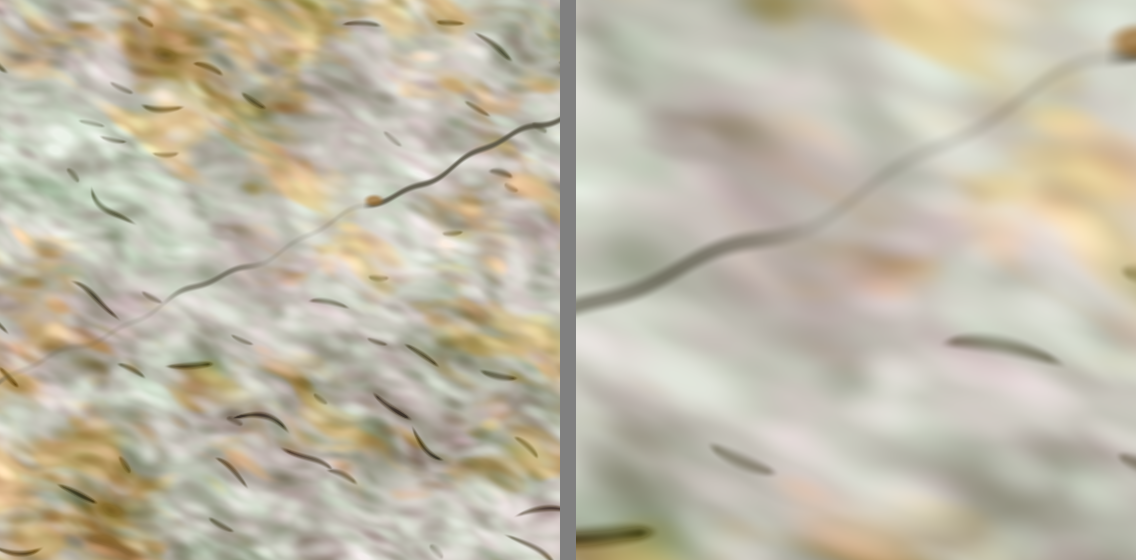
Left: the whole. Right: its middle third, enlarged.
This texture is drawn by a Shadertoy shader. Its source:

```glsl
// Weathered pale stone: slanted grains, ochre stains, dark slivers and a broken crack.
// Cellular blobs with random weights are layered at four scales for tone, warmth and
// tint; slivers are bent capsules scattered on a grid, the crack is a wavy line.

#define SLANT 0.38          // downward tilt of the grain, radians
#define STRETCH 2.1         // grain length over width
#define BRIGHTNESS 0.735
#define CONTRAST 1.05
#define WARMTH 1.0
#define TINT 0.045
#define SLIVER_CELLS 10.0
#define SLIVER_SHARE 0.5
#define SLIVER_DEPTH 0.75
#define CRACK_WIDTH 0.0038

const vec3 SHADOW = vec3(0.22, 0.21, 0.16);
const vec3 UMBER  = vec3(0.44, 0.42, 0.34);
const vec3 STONE  = vec3(0.60, 0.59, 0.53);
const vec3 GREY   = vec3(0.71, 0.70, 0.66);
const vec3 PALE   = vec3(0.82, 0.82, 0.78);
const vec3 CHALK  = vec3(0.94, 0.94, 0.92);
const vec3 OCHRE_SHIFT = vec3(0.075, 0.0, -0.12);
const vec3 RUST = vec3(0.60, 0.42, 0.18);

vec3 hash3(vec2 cell) {
    vec3 h = fract(cell.xyx * vec3(0.1031, 0.1030, 0.0973));
    h += dot(h, h.yxz + 33.33);
    return fract((h.xxy + h.yzz) * h.zyx);
}

// Point p in axes that run along and across a slope falling to the right
vec2 tilt(vec2 p, float angle) {
    float c = cos(angle), s = sin(angle);
    return vec2(c * p.x - s * p.y, s * p.x + c * p.y);
}

// Cellular noise: jittered soft blobs, each with three signed weights
vec3 blobs(vec2 p) {
    vec2 cell = floor(p);
    vec3 sum = vec3(0.0);
    for (int j = -1; j <= 1; j++)
    for (int i = -1; i <= 1; i++) {
        vec2 id = cell + vec2(i, j);
        vec2 d = p - id - hash3(id + 71.0).xy;
        float k = max(0.0, 1.0 - dot(d, d));
        sum += k * k * (2.0 * hash3(id + 13.0) - 1.0);
    }
    return sum;
}

vec3 grain(vec2 p, float angle, float frequency, float stretch) {
    vec2 q = tilt(p, angle) * frequency;
    return blobs(q / vec2(stretch, 1.0) + frequency * 3.7 + 50.0);
}

// Coverage of scattered thin dark slivers, tapered and slightly bent
float slivers(vec2 p) {
    vec2 q = tilt(p, SLANT) * SLIVER_CELLS + 40.0;
    float cover = 0.0;
    for (int j = -1; j <= 1; j++)
    for (int i = -1; i <= 1; i++) {
        vec2 id = floor(q) + vec2(i, j);
        vec3 place = hash3(id), form = hash3(id + 29.0);
        vec2 d = tilt(q - id - place.xy, (form.x - 0.5) * 0.9);
        float reach = mix(0.18, 0.62, form.y * form.y);
        d.y += (form.z - 0.5) * 0.9 * d.x * d.x;
        float along = clamp(abs(d.x) / reach, 0.0, 1.0);
        float width = 0.085 * (1.0 - 0.65 * along * along);
        float ink = 1.0 - smoothstep(0.0, width, abs(d.y));
        ink *= 1.0 - smoothstep(0.65, 1.0, along);
        float depth = step(place.z, SLIVER_SHARE) * mix(0.4, 1.0, form.y);
        cover = max(cover, ink * depth);
    }
    return cover;
}

// Rising crack, strong at the right and fading in and out at the left
float crack(vec2 p) {
    float path = 0.315 + 0.48 * p.x + 0.007 * sin(p.x * 23.0)
               + 0.004 * sin(p.x * 61.0 + 1.0);
    float away = abs(p.y - path) * 0.9;
    float right = smoothstep(0.64, 0.67, p.x);
    float left = 0.7 * smoothstep(0.1, 0.9, cos(14.0 * (p.x - 0.83)));
    float line = 1.0 - smoothstep(0.2 * CRACK_WIDTH, 2.0 * CRACK_WIDTH, away);
    return line * max(0.15, max(right, left));
}

vec3 stoneRamp(float t) {
    vec3 c = mix(SHADOW, UMBER, smoothstep(0.20, 0.42, t));
    c = mix(c, STONE, clamp((t - 0.42) / 0.17, 0.0, 1.0));
    c = mix(c, GREY, clamp((t - 0.59) / 0.11, 0.0, 1.0));
    c = mix(c, PALE, clamp((t - 0.70) / 0.12, 0.0, 1.0));
    return mix(c, CHALK, clamp((t - 0.82) / 0.15, 0.0, 1.0));
}

void mainImage(out vec4 fragColor, in vec2 fragCoord) {
    vec2 p = fragCoord / iResolution.y;
    vec2 w = p + 0.006 * sin(p.yx * vec2(31.0, 27.0) + 2.0 * sin(p * 17.0));

    // Four scales: x is tone, y is warmth, z is tint
    vec3 broad = grain(w, 0.1, 4.5, 1.4);
    vec3 patchy = grain(w, SLANT - 0.15, 14.0, 1.7);
    vec3 coarse = grain(w, SLANT + 0.1, 32.0, STRETCH);
    vec3 fine = grain(w, SLANT - 0.05, 62.0, STRETCH);

    // A pale clearing near the middle, with little staining
    vec2 off = tilt(p - vec2(0.55, 0.65), -0.4) / vec2(0.33, 0.17);
    float clearing = exp(-dot(off, off));

    float tone = dot(vec4(broad.x, patchy.x, coarse.x, fine.x), vec4(0.06, 0.08, 0.11, 0.10));
    tone = BRIGHTNESS + CONTRAST * tone * (1.0 - 0.35 * clearing) + 0.05 * clearing;
    float stain = dot(vec4(broad.y, patchy.y, coarse.y, fine.y), vec4(0.6, 0.7, 0.6, 0.35));
    stain = smoothstep(-0.25, 1.1, stain - 0.4 * clearing);
    tone -= 0.06 * stain;
    tone -= SLIVER_DEPTH * 0.5 * slivers(w) * (1.0 - 0.4 * clearing);

    vec3 color = stoneRamp(tone) + WARMTH * 1.3 * stain * OCHRE_SHIFT;
    float hue = dot(vec4(broad.z, patchy.z, coarse.z, fine.z), vec4(0.5, 0.5, 0.6, 0.5));
    color += TINT * hue * vec3(0.7, -0.35, 0.35);

    // Crack over the stone, with a rusty spot where its strong part begins
    color = mix(color, UMBER * 0.75, 0.85 * crack(p));
    float rust = length((p - vec2(0.668, 0.642)) / vec2(0.022, 0.013));
    color = mix(color, RUST, 0.75 * (1.0 - smoothstep(0.3, 1.0, rust)));

    fragColor = vec4(clamp(color, 0.0, 1.0), 1.0);
}
```
